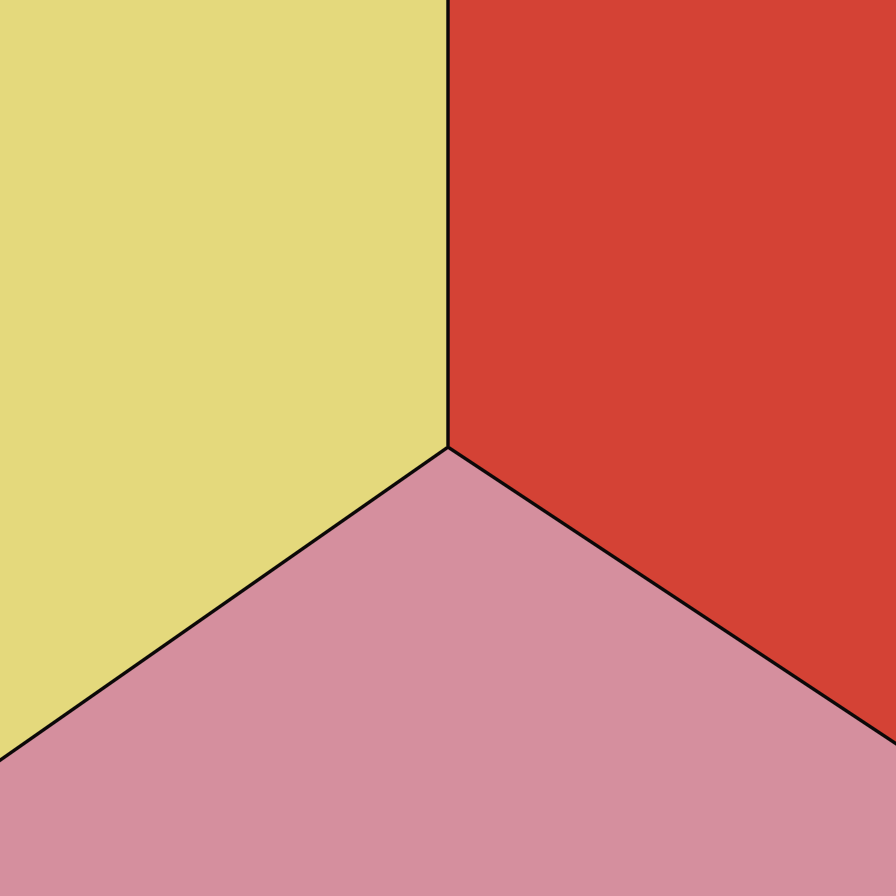
Give the GLSL for this background, as a Shadertoy shader.

```glsl
// Three flat colour fields, like two walls and a floor, meeting at a corner.
// Each field is picked by its side of the seams; the seams are dark rays
// drawn from the corner with a distance function.

#define CORNER vec2(0.5, 0.501)
#define LEFT_SLOPE 0.699
#define RIGHT_SLOPE 0.662
#define SEAM_WIDTH 0.0038
#define LEFT_WALL vec3(0.894, 0.851, 0.486)
#define RIGHT_WALL vec3(0.831, 0.259, 0.208)
#define FLOOR_COLOR vec3(0.836, 0.561, 0.621)
#define SEAM_COLOR vec3(0.045, 0.03, 0.03)

// Distance from p to a ray that leaves the corner along dir
float rayDistance(vec2 p, vec2 dir) {
    dir = normalize(dir);
    return length(p - dir * max(dot(p, dir), 0.0));
}

void mainImage(out vec4 fragColor, in vec2 fragCoord) {
    // Square canvas units, measured from the corner
    float scale = min(iResolution.x, iResolution.y);
    float pixel = 1.0 / scale;
    vec2 p = (fragCoord - 0.5 * iResolution.xy) / scale + 0.5 - CORNER;

    // Walls, then the floor below the two sloping seams
    vec3 color = mix(LEFT_WALL, RIGHT_WALL, smoothstep(-0.5 * pixel, 0.5 * pixel, p.x));
    float slope = p.x < 0.0 ? LEFT_SLOPE : RIGHT_SLOPE;
    float floorEdge = p.y + slope * abs(p.x);
    color = mix(color, FLOOR_COLOR, 1.0 - smoothstep(-0.5 * pixel, 0.5 * pixel, floorEdge));

    // Dark seams
    float seam = rayDistance(p, vec2(0.0, 1.0));
    seam = min(seam, rayDistance(p, vec2(-1.0, -LEFT_SLOPE)));
    seam = min(seam, rayDistance(p, vec2(1.0, -RIGHT_SLOPE)));
    float coverage = 1.0 - smoothstep(-0.7 * pixel, 0.7 * pixel, seam - 0.5 * SEAM_WIDTH);
    color = mix(color, SEAM_COLOR, coverage);

    fragColor = vec4(color, 1.0);
}
```
